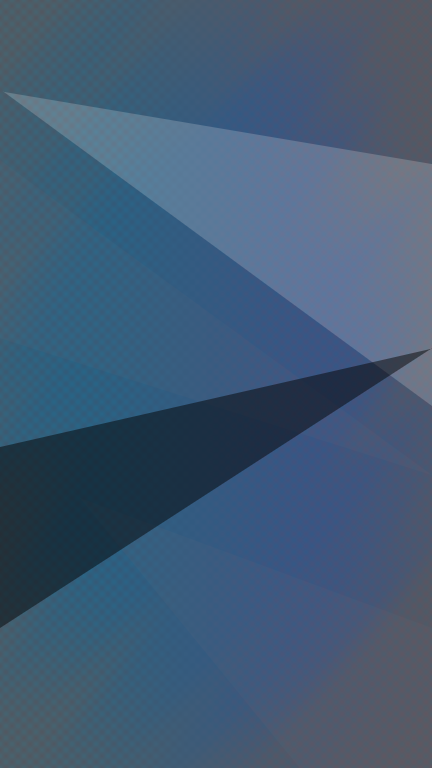
A Shadertoy shader for this background:

```glsl
// Translucent angular shards over a dotted blue-grey backdrop with diagonal streaks.

const float ASPECT = 16.0 / 9.0;      // canvas height in units of its width
const vec3 TEAL = vec3(0.175, 0.375, 0.500);
const vec3 INDIGO = vec3(0.235, 0.330, 0.510);
const vec3 GREY_LEFT = vec3(0.300, 0.365, 0.405);
const vec3 GREY_RIGHT = vec3(0.335, 0.345, 0.385);
const vec3 HAZE = vec3(0.470, 0.430, 0.470);
const vec3 DOT_LEFT = vec3(-0.020, 0.020, 0.026);
const vec3 DOT_RIGHT = vec3(0.026, -0.010, -0.014);
const vec2 GLOW_CENTER = vec2(0.47, 0.88);
const vec2 GLOW_RADIUS = vec2(0.62, 1.06);
const float DOTS_ACROSS = 72.0;
const float HAZE_ALPHA = 0.085;
const float LIGHT_ALPHA = 0.19;
const float SHADE_ALPHA = 0.48;
const float TAU = 6.2831853;

// Signed distance to the line a-b, positive on its left.
float lineSide(vec2 p, vec2 a, vec2 b) {
    vec2 d = normalize(b - a);
    vec2 q = p - a;
    return d.x * q.y - d.y * q.x;
}

// Smooth coverage of the wedge from apex, swept counter-clockwise
// from the ray through first to the ray through second.
float wedge(vec2 p, vec2 apex, vec2 first, vec2 second) {
    float inside = min(lineSide(p, apex, first), -lineSide(p, apex, second));
    return clamp(0.5 + inside * iResolution.x, 0.0, 1.0);
}

// Soft streaks rising to the right, made of layered sines.
float streaks(vec2 p) {
    float across = dot(p, vec2(0.72, -0.69));
    float along = dot(p, vec2(0.69, 0.72));
    float bend = 0.5 * sin(along * 4.0 + across * 5.0);
    return 0.50 * sin(across * 15.0 + bend + 1.0)
         + 0.30 * sin(across * 31.0 - along * 2.0 + 2.0)
         + 0.20 * sin(across * 57.0 + along * 3.0);
}

vec3 backdrop(vec2 p) {
    float edge = length((p - GLOW_CENTER) / GLOW_RADIUS);
    float blue = 1.0 - smoothstep(0.45, 1.12, edge + 0.09 * streaks(p));
    vec3 tint = mix(TEAL, INDIGO, smoothstep(0.15, 0.80, p.x));
    vec3 grey = mix(GREY_LEFT, GREY_RIGHT, smoothstep(0.0, 0.9, p.x));
    return mix(grey, tint, blue);
}

// Staggered dots whose hue shifts from left to right.
vec3 dots(vec2 p) {
    vec2 wave = cos(p * DOTS_ACROSS * TAU * vec2(0.5, 0.5));
    return wave.x * wave.y * mix(DOT_LEFT, DOT_RIGHT, smoothstep(0.2, 0.65, p.x));
}

void mainImage(out vec4 fragColor, in vec2 fragCoord) {
    vec2 p = fragCoord / iResolution.xy * vec2(1.0, ASPECT);
    vec3 color = backdrop(p);

    // Faint shards
    float upperHaze = wedge(p, vec2(1.0, 0.678), vec2(0.0, 1.407), vec2(0.0, 0.995));
    float lowerHaze = wedge(p, vec2(0.185, 0.625), vec2(0.694, 0.0), vec2(1.0, 0.324));
    color = mix(color, HAZE, HAZE_ALPHA * upperHaze);
    color = mix(color, HAZE, HAZE_ALPHA * lowerHaze);

    // Bright and dark shards
    float light = wedge(p, vec2(0.009, 1.565), vec2(1.0, 0.838), vec2(1.0, 1.398));
    float shade = wedge(p, vec2(0.997, 0.970), vec2(0.0, 0.743), vec2(0.0, 0.324));
    color = mix(color, vec3(1.0), LIGHT_ALPHA * light);
    color *= 1.0 - SHADE_ALPHA * shade;

    color += dots(p) * (1.0 - 0.5 * shade);
    fragColor = vec4(color, 1.0);
}
```
